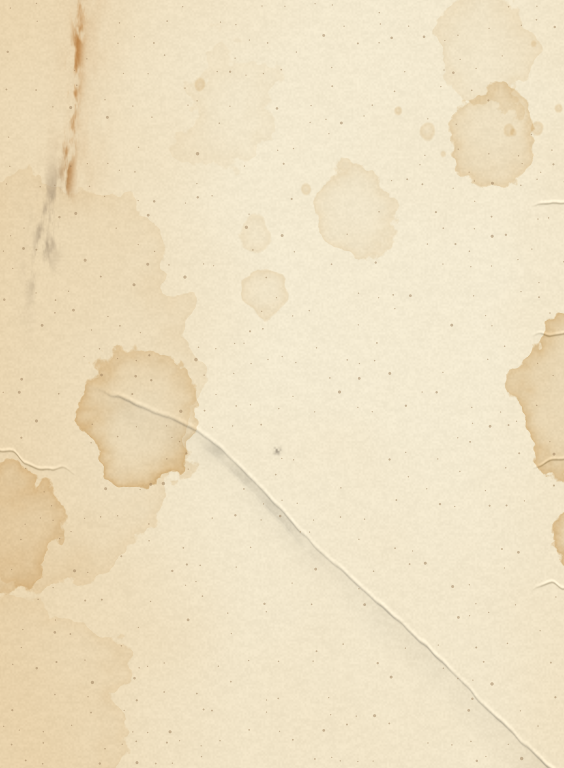
Give the GLSL for this texture, as a Shadertoy shader.

```glsl
// Aged cream paper: a warm fade towards the left edge, water stains with
// crinkled dark rims, a long diagonal fold, edge cracks, rust and specks.
// Stains are noise-warped distance fields; grain comes from value noise.

float hash(vec2 p) {
    vec3 q = fract(vec3(p.xyx) * 0.1031);
    q += dot(q, q.yzx + 33.33);
    return fract((q.x + q.y) * q.z);
}

float noise(vec2 p) {
    vec2 i = floor(p), f = fract(p);
    f = f * f * (3.0 - 2.0 * f);
    return mix(mix(hash(i), hash(i + vec2(1, 0)), f.x),
               mix(hash(i + vec2(0, 1)), hash(i + vec2(1, 1)), f.x), f.y);
}

float fbm(vec2 p) {
    float sum = 0.0, amp = 0.53;
    for (int i = 0; i < 4; i++) {
        sum += amp * noise(p);
        p = mat2(0.8, 0.6, -0.6, 0.8) * p * 2.03 + 17.0;
        amp *= 0.5;
    }
    return sum;
}

float bump(float d, float width) {
    return exp(-d * d / (width * width));
}

// Dried puddle: pale inside, darkest just within its ragged border
float stain(vec2 p, vec2 centre, float radius) {
    float d = length((p - centre) * vec2(1.0, 0.86)) - radius;
    if (d > 0.08) return 0.0;
    d += (fbm(p * 17.0 + centre * 40.0) - 0.5) * min(0.09, radius * 1.1);
    d += (fbm(p * 75.0) - 0.5) * min(0.016, radius * 0.35);
    float rim = exp(min(d, 0.0) / (0.004 + radius * 0.17));
    float patchy = 0.35 + 1.2 * noise(p * 11.0 + centre * 9.0);
    return smoothstep(0.0018, -0.0022, d) * (0.27 + 0.73 * rim * patchy);
}

// Signed distance to the bent fold, positive above it
float foldDistance(vec2 p) {
    float slope = mix(-0.45, -0.975, smoothstep(0.24, 0.30, p.x));
    float y = 0.43 + (p.x - 0.27) * slope;
    y += (noise(vec2(p.x * 22.0, 3.0)) - 0.5) * 0.012;
    y += (noise(vec2(p.x * 90.0, 8.0)) - 0.5) * 0.004;
    return (p.y - y) * 0.72;
}

void mainImage(out vec4 fragColor, in vec2 fragCoord) {
    vec2 p = fragCoord / iResolution.xy * vec2(0.734, 1.0);
    float cloud = fbm(p * 5.0);

    // Paper tone, warmer at the left and a little along the other edges
    float age = smoothstep(0.40, -0.06, p.x + (cloud - 0.5) * 0.26) * 0.85;
    age += 0.22 * smoothstep(0.45, 0.0, p.y) + 0.16 * smoothstep(0.85, 1.0, p.y);
    age += 0.14 * smoothstep(0.62, 0.74, p.x) + (cloud - 0.5) * 0.35;
    age *= 1.0 - 0.6 * smoothstep(0.085, 0.03, length(p - vec2(0.182, 0.453)));
    vec3 col = mix(vec3(0.957, 0.918, 0.818), vec3(0.915, 0.830, 0.680), clamp(age, 0.0, 1.1));

    // Large water stains: centre, radius, strength
    vec4 puddles[12] = vec4[12](
        vec4(0.645, 0.826, 0.050, 0.65), vec4(0.466, 0.727, 0.046, 0.26),
        vec4(0.333, 0.694, 0.024, 0.30), vec4(0.182, 0.453, 0.075, 0.60),
        vec4(0.765, 0.486, 0.095, 0.95), vec4(0.765, 0.290, 0.045, 0.75),
        vec4(0.020, 0.310, 0.065, 0.55), vec4(0.640, 0.930, 0.075, 0.28),
        vec4(0.040, 0.510, 0.220, 0.22), vec4(0.030, 0.060, 0.140, 0.20),
        vec4(0.345, 0.620, 0.028, 0.32), vec4(0.300, 0.860, 0.070, 0.13));
    float wet = 0.0;
    for (int i = 0; i < 12; i++)
        wet += puddles[i].w * stain(p, puddles[i].xy, puddles[i].z);

    // Small splashed drops in the upper half
    for (float i = 0.0; i < 10.0; i++) {
        vec2 drop = vec2(0.15 + 0.58 * hash(vec2(i, 2.0)), 0.6 + 0.4 * hash(vec2(i, 7.0)));
        wet += 0.45 * stain(p, drop, mix(0.003, 0.011, hash(vec2(i, 11.0))));
    }
    col *= mix(vec3(1.0), vec3(0.87, 0.765, 0.61), min(wet, 1.1));

    // Rust run and grey smudge at the upper left
    float streaks = fbm(vec2(p.x * 75.0, p.y * 26.0));
    float run = p.x - 0.085 - (p.y - 0.75) * 0.08;
    float span = smoothstep(0.70, 0.78, p.y);
    float rust = span * (bump(run, 0.008) * smoothstep(0.48, 0.72, streaks)
               + 0.22 * bump(run - 0.012, 0.035) * streaks);
    col = mix(col, vec3(0.72, 0.50, 0.27), 0.8 * rust);
    float smear = bump(p.x - 0.055 - (p.y - 0.66) * 0.17, 0.016) * bump(p.y - 0.70, 0.075);
    col = mix(col, vec3(0.59, 0.52, 0.43), 0.75 * smear * smoothstep(0.38, 0.72, streaks));

    // Diagonal fold: dark valley, lit ridge and a rubbed band below
    float d = foldDistance(p);
    float wear = smoothstep(0.11, 0.18, p.x) * (0.45 + 0.7 * noise(p * 30.0));
    float band = smoothstep(-0.016, -0.010, d) * smoothstep(0.001, -0.002, d);
    band *= smoothstep(0.25, 0.29, p.x) * smoothstep(0.48, 0.34, p.x);
    col *= 1.0 - wear * (0.20 * bump(d, 0.0014) + 0.13 * band * fbm(p * 60.0) * 1.6);
    col *= 1.0 - wear * 0.035 * smoothstep(-0.05, 0.0, d) * step(d, 0.0);
    col += wear * 0.06 * (bump(d - 0.0035, 0.0022) + 0.6 * bump(d + 0.012, 0.0015) * band);

    // Short cracks entering from the right, and a longer one from the left
    for (float i = 0.0; i < 5.0; i++) {
        bool left = i > 3.5;
        float inward = left ? p.x : 0.734 - p.x;
        float y = left ? 0.41 - 0.3 * p.x : 0.24 + 0.165 * i - 0.25 * inward;
        float gap = p.y - y - (noise(vec2(inward * 60.0, i * 5.0)) - 0.5) * 0.014;
        float reach = left ? 0.11 : 0.045;
        float show = smoothstep(reach, reach * 0.5, inward);
        col += show * (0.07 * bump(gap - 0.003, 0.002) - 0.16 * bump(gap, 0.0014));
    }

    // Sparse dirt specks, one at most per cell
    vec2 cell = floor(p * 48.0);
    vec2 spot = (cell + 0.2 + 0.6 * vec2(hash(cell + 3.0), hash(cell + 71.0))) / 48.0;
    float size = mix(0.0004, 0.0019, pow(hash(cell + 19.0), 4.0));
    float speck = smoothstep(size + 0.0012, size - 0.0005, length(p - spot));
    col = mix(col, vec3(0.60, 0.49, 0.36), 0.5 * speck * step(0.72, hash(cell)));
    float smudge = bump(length(p - vec2(0.361, 0.413)), 0.005) * noise(p * 350.0);
    col = mix(col, vec3(0.50, 0.46, 0.40), 0.8 * smudge);

    // Fine fibre and tooth
    col += (noise(p * 410.0) - 0.5) * 0.030 + (noise(p * vec2(90.0, 210.0)) - 0.5) * 0.016;
    fragColor = vec4(clamp(col, 0.0, 1.0), 1.0);
}
```
